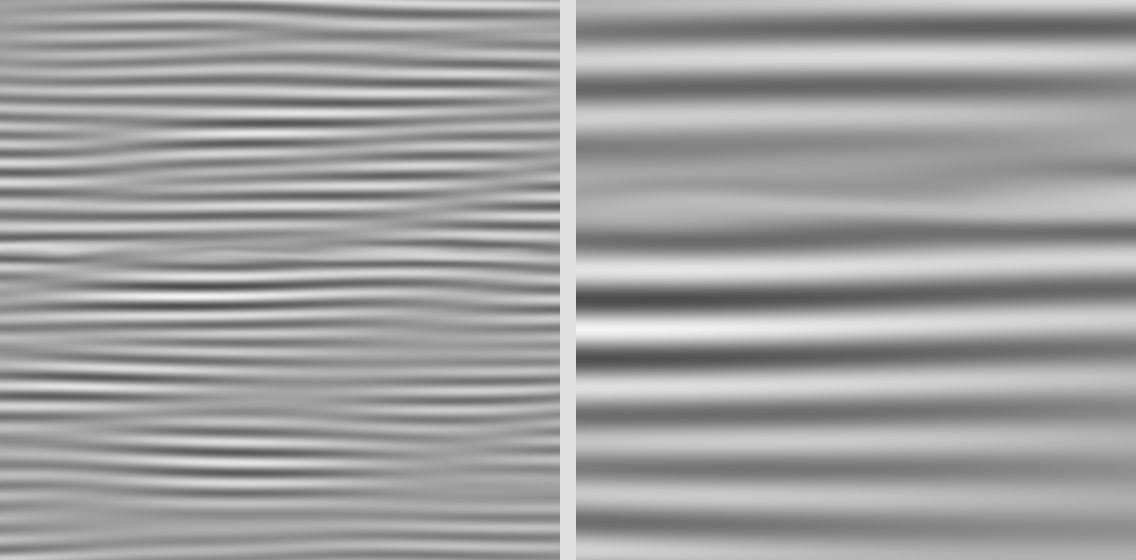
Left, the full canvas; right, a detail of the centre.
A WebGL 2 fragment shader for this texture:

```glsl
#version 300 es
precision highp float;

#define WAVE_COUNT 36
#define STRIPES 28.0
#define STRIPE_SPREAD 4.5
#define TILT_SPREAD 2.0
#define MEAN_GREY 0.62
#define CONTRAST 0.103
#define SWAY 0.006
#define SEAM_HEIGHT 0.55
#define SEAM_WIDTH 0.022
#define SEAM_WARP 0.012

uniform vec2 u_resolution;
out vec4 outColor;

const float TAU = 6.2831853;

uint scramble(uint n) {
    n = (n ^ 61u) ^ (n >> 16);
    n *= 9u;
    n ^= n >> 4;
    n *= 668265261u;
    return n ^ (n >> 15);
}

float hash(int index, int channel) {
    uint n = scramble(uint(index) + scramble(uint(channel) + 17u));
    return float(n >> 8) / 16777216.0;
}

vec2 gradientAt(ivec2 cell) {
    float angle = TAU * hash(cell.x, cell.y + 100);
    return vec2(cos(angle), sin(angle));
}

float gradientNoise(vec2 p) {
    ivec2 cell = ivec2(floor(p));
    vec2 f = fract(p);
    vec2 blend = f * f * f * (f * (f * 6.0 - 15.0) + 10.0);
    float a = dot(gradientAt(cell), f);
    float b = dot(gradientAt(cell + ivec2(1, 0)), f - vec2(1.0, 0.0));
    float c = dot(gradientAt(cell + ivec2(0, 1)), f - vec2(0.0, 1.0));
    float d = dot(gradientAt(cell + ivec2(1, 1)), f - vec2(1.0, 1.0));
    return mix(mix(a, b, blend.x), mix(c, d, blend.x), blend.y);
}

// Narrow band of nearly horizontal waves, scaled to unit deviation
float stripeField(vec2 p) {
    float sum = 0.0;
    for (int i = 0; i < WAVE_COUNT; i++) {
        float slot = (float(i) + hash(i, 0)) / float(WAVE_COUNT);
        float across = STRIPES + STRIPE_SPREAD * (2.0 * slot - 1.0);
        float along = TILT_SPREAD * (hash(i, 1) + hash(i, 2) - 1.0);
        sum += cos(TAU * (dot(vec2(along, across), p) + hash(i, 3)));
    }
    return sum * sqrt(2.0 / float(WAVE_COUNT));
}

void main() {
    vec2 p = gl_FragCoord.xy / u_resolution;

    // Slow sway of the stripes
    float shift = SWAY * gradientNoise(p * vec2(2.3, 3.7) + 5.3);

    // Fine wisps along one level
    float offset = (p.y - SEAM_HEIGHT) / SEAM_WIDTH;
    float seam = exp(-offset * offset);
    shift += SEAM_WARP * seam * gradientNoise(p * vec2(7.0, 35.0) + 2.7);

    float grey = MEAN_GREY + CONTRAST * stripeField(p + vec2(0.0, shift));
    outColor = vec4(vec3(clamp(grey, 0.0, 1.0)), 1.0);
}
```
